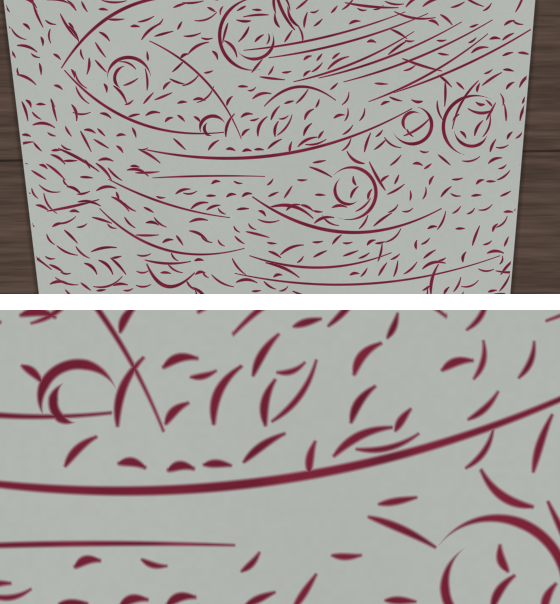
Top, the full canvas; bottom, a detail of the centre.
Give the GLSL for this pattern, as a WebGL 1 fragment shader.

```glsl
precision highp float;
uniform vec2 u_resolution;

const vec3 PAPER = vec3(0.69, 0.71, 0.69);
const vec3 INK = vec3(0.44, 0.13, 0.20);
const vec3 WOOD = vec3(0.32, 0.26, 0.23);
const float SOFTNESS = 0.0028;
const float SHORT_CELL = 0.053;
const float MEDIUM_CELL = 0.17;
const float CLEARANCE = 0.012;
const float PI = 3.14159;
const int VORTICES = 6;

vec3 vortex[VORTICES]; // centre and radius

float hash(vec2 p) {
  vec3 q = fract(p.xyx * vec3(0.1031, 0.103, 0.0973));
  q += dot(q, q.yzx + 33.33);
  return fract((q.x + q.y) * q.z);
}

float noise(vec2 p) {
  vec2 i = floor(p), f = fract(p);
  f = f * f * (3.0 - 2.0 * f);
  return mix(mix(hash(i), hash(i + vec2(1, 0)), f.x),
             mix(hash(i + vec2(0, 1)), hash(i + 1.0), f.x), f.y);
}

// Signed distance to a tapered, bowed brush stroke
float stroke(vec2 p, vec2 a, vec2 b, float bend, float w) {
  float len = length(b - a);
  vec2 dir = (b - a) / len, q = p - a;
  float u = dot(q, dir) / len, t = clamp(u, 0.0, 1.0);
  float slope = 4.0 * bend * (1.0 - 2.0 * t) / len;
  float off = dir.x * q.y - dir.y * q.x - 4.0 * bend * t * (1.0 - t);
  off /= sqrt(1.0 + slope * slope);
  return length(vec2(off, (u - t) * len)) - w * (0.3 + 0.7 * sin(PI * pow(t, 0.8)));
}

// Signed distance to a tapered spiral arc
float arc(vec2 p, vec2 c, float r, float start, float sweep, float w) {
  vec2 q = p - c;
  float t = mod(atan(q.y, q.x) - start, 2.0 * PI) / sweep;
  if (t > 1.0) return 1.0;
  return abs(length(q) - r * (1.0 - 0.25 * t)) - w * min(1.0, 1.8 * sin(PI * t) - 0.5);
}

// Long sweeping lines and the rings of the vortices
float contours(vec2 p) {
  float d = stroke(p, vec2(0.50, 0.49), vec2(1.40, 0.63), -0.085, 0.0052);
  d = min(d, stroke(p, vec2(0.21, 0.77), vec2(0.74, 1.00), 0.10, 0.0055));
  d = min(d, stroke(p, vec2(0.22, 0.76), vec2(0.76, 0.55), -0.075, 0.0045));
  d = min(d, stroke(p, vec2(0.51, 0.86), vec2(0.82, 0.53), 0.045, 0.0035));
  d = min(d, stroke(p, vec2(0.90, 0.64), vec2(1.14, 0.66), 0.055, 0.0045));
  d = min(d, stroke(p, vec2(0.52, 0.395), vec2(0.90, 0.40), 0.004, 0.003));
  d = min(d, stroke(p, vec2(0.37, 0.39), vec2(0.78, 0.26), -0.02, 0.0035));
  d = min(d, stroke(p, vec2(0.34, 0.29), vec2(0.83, 0.155), -0.075, 0.004));
  d = min(d, stroke(p, vec2(0.86, 0.33), vec2(1.50, 0.29), -0.10, 0.0055));
  d = min(d, stroke(p, vec2(0.85, 0.13), vec2(1.33, 0.14), -0.045, 0.004));
  d = min(d, stroke(p, vec2(0.80, 0.07), vec2(1.70, 0.13), -0.065, 0.0035));
  d = min(d, stroke(p, vec2(0.50, 0.10), vec2(0.66, 0.07), -0.06, 0.006));
  // Fan of lines rising to the right
  for (int i = 0; i < 7; i++) {
    float k = float(i), h = hash(vec2(k, 7.3));
    vec2 a = vec2(0.83 + 0.085 * k, 0.745 - 0.022 * k + 0.09 * h);
    d = min(d, stroke(p, a, a + vec2(0.36 + 0.2 * h, 0.13 + 0.02 * k), -0.02, 0.0036));
  }
  for (int i = 0; i < VORTICES; i++) {
    float h = hash(vec2(float(i), 2.7));
    vec3 v = vortex[i];
    d = min(d, arc(p, v.xy, v.z, 5.5 * h - 1.0, 3.0 + 2.0 * h, 0.0055));
    d = min(d, arc(p, v.xy, 0.55 * v.z, 9.0 * h, 2.6 + h, 0.005));
  }
  return d;
}

// Direction of the drawn current
vec2 flow(vec2 p) {
  float a = mix(-0.75, 0.4, smoothstep(0.1, 0.9, p.x + 0.5 * p.y - 0.2));
  a += 0.45 * sin(5.0 * p.x + 4.0 * p.y);
  vec2 f = vec2(cos(a), sin(a));
  for (int i = 0; i < VORTICES; i++) {
    vec2 d = p - vortex[i].xy;
    float fall = exp(-dot(d, d) / (1.6 * vortex[i].z * vortex[i].z));
    f += 2.5 * fall * vec2(-d.y, d.x) / (length(d) + 0.001);
  }
  return normalize(f + 0.0001);
}

// Scattered strokes, one per jittered grid cell
float scatter(vec2 p, float cell, vec2 lengths, float width, float share) {
  float d = 1.0;
  for (int y = -1; y <= 1; y++) for (int x = -1; x <= 1; x++) {
    vec2 id = floor(p / cell) + vec2(x, y) + 20.0;
    float h = hash(id + cell), k = hash(id + 51.7), m = hash(id + 93.1);
    if (m > share) continue;
    vec2 c = (id - 20.0 + 0.5 + 0.7 * (vec2(h, k) - 0.5)) * cell;
    float turn = 1.5 * (hash(id + 17.9) - 0.5), cs = cos(turn), sn = sin(turn);
    float len = mix(lengths.x, lengths.y, k * k);
    vec2 reach = 0.5 * len * (mat2(cs, sn, -sn, cs) * flow(c));
    float s = stroke(p, c - reach, c + reach, len * 0.3 * (h - 0.5), width * (0.65 + 0.5 * h));
    if (s < SOFTNESS * 2.0 && contours(c) > CLEARANCE) d = min(d, s);
  }
  return d;
}

void main() {
  vec2 p = gl_FragCoord.xy / u_resolution.y;
  float soft = max(SOFTNESS, 0.75 / u_resolution.y);
  vortex[0] = vec3(0.87, 0.87, 0.14);
  vortex[1] = vec3(0.43, 0.73, 0.085);
  vortex[2] = vec3(1.405, 0.58, 0.075);
  vortex[3] = vec3(1.19, 0.35, 0.10);
  vortex[4] = vec3(0.72, 0.56, 0.05);
  vortex[5] = vec3(1.61, 0.56, 0.12);

  // Wooden floor with grain, seams and the shadow of the sheet
  float sheet = min(p.x - 0.132 + 0.12 * p.y, 1.736 + 0.085 * p.y - p.x);
  float grain = noise(p * vec2(5.0, 75.0)) + 0.6 * noise(p * vec2(14.0, 190.0));
  float seam = abs(p.y - 0.453 - 0.018 * p.x);
  vec3 color = WOOD * (0.8 + 0.26 * grain) * (0.6 + 0.4 * smoothstep(0.001, 0.007, seam));
  color *= 0.75 + 0.25 * smoothstep(0.0, 0.02, -sheet);

  // Paper and ink
  vec3 paper = PAPER * (0.98 + 0.025 * noise(p * 4.0) + 0.015 * noise(p * 130.0));
  float d = contours(p);
  d = min(d, scatter(p, SHORT_CELL, vec2(0.028, 0.085), 0.0043, 0.88));
  d = min(d, scatter(p, MEDIUM_CELL, vec2(0.10, 0.20), 0.0050, 0.5));
  d = max(d, 0.008 - sheet);
  vec3 ink = INK * (0.88 + 0.24 * noise(p * 25.0));
  paper = mix(ink, paper, smoothstep(-soft, soft, d));
  gl_FragColor = vec4(mix(color, paper, smoothstep(-soft, soft, sheet)), 1.0);
}
```
